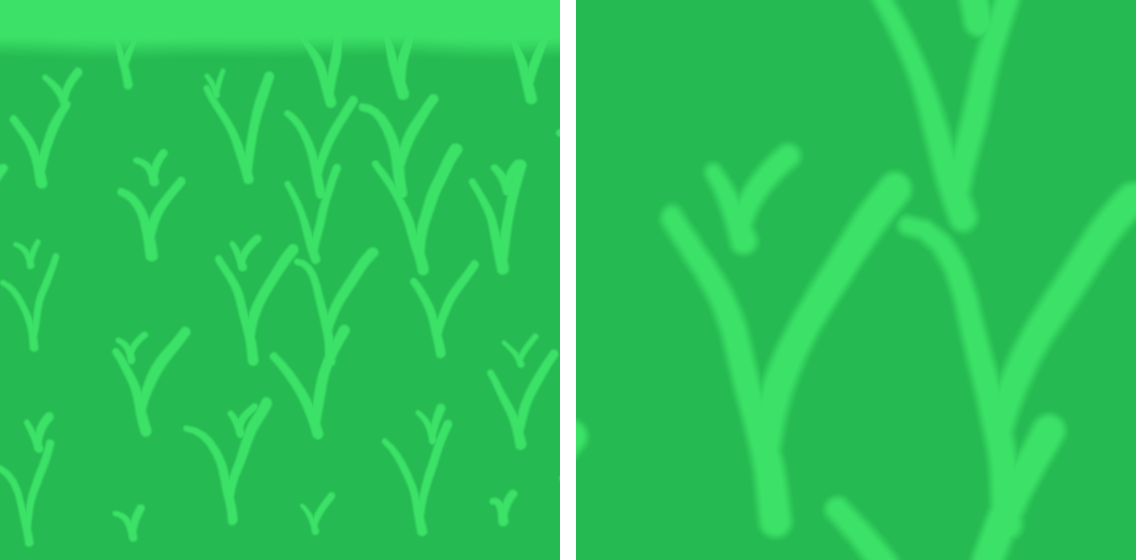
Left, the full canvas; right, a detail of the centre.
Reproduce this pattern procedurally as a WebGL 1 fragment shader.

```glsl
precision highp float;

uniform vec2 u_resolution;

const vec3 MEADOW = vec3(0.145, 0.73, 0.32);
const vec3 BLADE = vec3(0.235, 0.885, 0.405);

vec2 hash2(vec2 p) {
  vec2 q = vec2(dot(p, vec2(127.1, 311.7)), dot(p, vec2(269.5, 183.3)));
  return fract(sin(q) * 43758.55);
}

float gradientNoise(vec2 p) {
  vec2 i = floor(p), f = fract(p);
  vec2 u = f * f * f * (f * (f * 6.0 - 15.0) + 10.0);
  vec2 e = vec2(0.0, 1.0);
  float a = dot(hash2(i) * 2.0 - 1.0, f);
  float b = dot(hash2(i + e.yx) * 2.0 - 1.0, f - e.yx);
  float c = dot(hash2(i + e.xy) * 2.0 - 1.0, f - e.xy);
  float d = dot(hash2(i + e.yy) * 2.0 - 1.0, f - e.yy);
  return mix(mix(a, b, u.x), mix(c, d, u.x), u.y);
}

vec2 bezier(vec2 a, vec2 b, vec2 c, float t) {
  return mix(mix(a, b, t), mix(b, c, t), t);
}

// Distance to a curved stroke whose radius runs from r.x to r.y
float strokeDistance(vec2 p, vec2 a, vec2 b, vec2 c, vec2 r) {
  float d = 1.0;
  vec2 from = a;
  for (int i = 1; i <= 8; i++) {
    float t = float(i) / 8.0;
    vec2 to = bezier(a, b, c, t);
    vec2 seg = to - from;
    float h = clamp(dot(p - from, seg) / dot(seg, seg), 0.0, 1.0);
    float radius = mix(r.x, r.y, t + (h - 1.0) / 8.0);
    d = min(d, length(p - from - seg * h) - radius);
    from = to;
  }
  return d;
}

// Two blades: a drooping left one and an upright right one branching off it
float tuftDistance(vec2 p, vec2 id) {
  vec2 size = hash2(id + 3.7), tilt = hash2(id + 17.3), bend = hash2(id + 41.9);
  bool tall = mod(id.x + id.y, 2.0) < 0.5 || size.y > 0.8;
  float height = tall ? mix(0.125, 0.215, size.x) : mix(0.042, 0.065, size.x);
  float radius = tall ? mix(0.0075, 0.0105, bend.y) : mix(0.006, 0.009, bend.y);
  float spread = tall ? 1.0 : 1.25;

  vec2 leftTip = height * vec2(-spread * mix(0.28, 0.48, tilt.x), mix(0.7, 0.92, size.y));
  vec2 leftBend = height * vec2(-0.1, mix(0.4, 0.95, bend.x * bend.x));
  vec2 fork = bezier(vec2(0.0), leftBend, leftTip, mix(0.06, 0.2, tilt.y));
  vec2 rightTip = height * vec2(spread * mix(0.16, 0.42, tilt.y), 1.0);
  vec2 rightBend = height * vec2(0.03, mix(0.45, 0.65, bend.y));

  float left = strokeDistance(p, vec2(0.0), leftBend, leftTip, radius * vec2(1.0, 0.65));
  float right = strokeDistance(p, fork, rightBend, rightTip, radius * vec2(0.9, mix(0.7, 1.15, size.x)));
  return min(left, right);
}

// Jittered grid of tufts, rooted in their own cell and growing into the next
float grassDistance(vec2 p) {
  vec2 cell = vec2(0.1667, 0.155);
  vec2 home = floor(p / cell);
  float d = 1.0;
  for (int j = -1; j <= 0; j++) {
    for (int i = -1; i <= 1; i++) {
      vec2 id = home + vec2(float(i), float(j));
      if (id.y < 0.0) continue;
      vec2 root = (id + mix(vec2(0.3, 0.2), vec2(0.74, 0.5), hash2(id))) * cell;
      d = min(d, tuftDistance(p - root, id));
    }
  }
  return d;
}

void main() {
  float shortSide = min(u_resolution.x, u_resolution.y);
  vec2 p = gl_FragCoord.xy / shortSide;
  float top = u_resolution.y / shortSide;

  // Hand-drawn wobble
  vec2 wobble = vec2(gradientNoise(p * 14.0), gradientNoise(p * 14.0 + 31.0));
  float d = grassDistance(p + 0.006 * wobble);
  float soft = max(0.0038, 1.0 / shortSide);
  float light = 1.0 - smoothstep(-soft, soft, d);

  // Blurred bright strip along the upper edge
  float edge = top - 0.085 + 0.022 * gradientNoise(vec2(p.x * 3.5, 4.3));
  light = max(light, smoothstep(edge - 0.024, edge + 0.024, p.y));

  gl_FragColor = vec4(mix(MEADOW, BLADE, light), 1.0);
}
```
